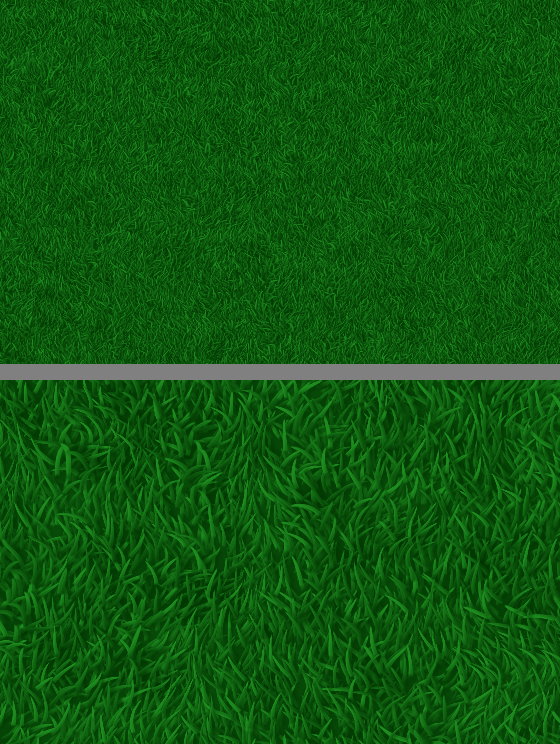
Top, the full canvas; bottom, a detail of the centre.
Reproduce this texture procedurally as a Shadertoy shader.

```glsl
vec2 hash2(vec2 p) {
    return fract(sin(vec2(dot(p, vec2(127.1, 311.7)), dot(p, vec2(269.5, 183.3)))) * 43758.545);
}

float noise(vec2 p) {
    vec2 i = floor(p), f = fract(p);
    f = f * f * (3.0 - 2.0 * f);
    return mix(mix(hash2(i).x, hash2(i + vec2(1, 0)).x, f.x),
               mix(hash2(i + vec2(0, 1)).x, hash2(i + vec2(1, 1)).x, f.x), f.y);
}

// Draws one layer of curved, tapering blades over the given shade.
float bladeLayer(float shade, vec2 p, float layer, float lean, float pixel) {
    vec2 cell = floor(p);

    // Rows run from far to near, so that near blades overlap far ones.
    for (int j = 0; j >= -2; j--) {
        for (int i = -2; i <= 2; i++) {
            vec2 id = cell + vec2(i, j);
            vec2 root = hash2(id + layer * 17.3);
            vec2 form = hash2(id + layer * 31.7 + 5.1);
            vec2 tone = hash2(id + layer * 43.9 + 9.4);

            float angle = lean + (form.x - 0.5) * 1.7;
            float c = cos(angle), s = sin(angle);
            vec2 d = p - id - root;
            vec2 q = vec2(c * d.x - s * d.y, s * d.x + c * d.y);

            float t = q.y / mix(1.1, 1.9, form.y);
            float x = q.x - (tone.y - 0.5) * 1.1 * t * t;
            float halfWidth = 0.115 * sqrt(clamp(1.0 - t, 0.0, 1.0));
            float span = smoothstep(0.0, 0.12, t) * (1.0 - smoothstep(0.88, 1.0, t));

            // Soft shadow beside the blade, then the blade with one lit edge
            float shadow = span * (1.0 - smoothstep(0.05, 0.32, abs(x - 0.1)));
            float cover = span * (1.0 - smoothstep(halfWidth - 0.4 * pixel,
                                                   halfWidth + 0.4 * pixel, abs(x)));
            float edge = 0.5 - smoothstep(-0.1, 0.06, x);
            float bladeShade = mix(0.1, 0.74, t) + 0.58 * tone.x * tone.x
                             + 0.3 * edge + 0.02 * layer;
            shade = mix(shade * (1.0 - 0.36 * shadow), bladeShade, cover);
        }
    }
    return shade;
}

void mainImage(out vec4 fragColor, in vec2 fragCoord) {
    vec2 p = fragCoord / iResolution.y * 55.0;
    float pixel = 55.0 / iResolution.y;

    // Neighbouring blades share a lean, which makes tufts.
    float lean = (noise(p * 0.33) - 0.5) * 1.3;

    float shade = 0.15;
    for (int k = 0; k < 7; k++) {
        float layer = float(k);
        vec2 shift = hash2(vec2(layer, 3.7));
        shade = bladeLayer(shade, p + shift, layer, lean, pixel);
    }

    // Faintly lit tufts and hollows between them
    float tuft = noise(p * 0.45 + 7.3) + noise(p * 0.8 + 21.9) - 1.0;
    shade = (shade - 0.42) * 1.15 + 0.52 + 0.15 * tuft;

    vec3 darkGreen = vec3(0.005, 0.215, 0.005);
    vec3 brightGreen = vec3(0.095, 0.49, 0.1);
    fragColor = vec4(mix(darkGreen, brightGreen, clamp(shade, -0.05, 1.2)), 1.0);
}
```
